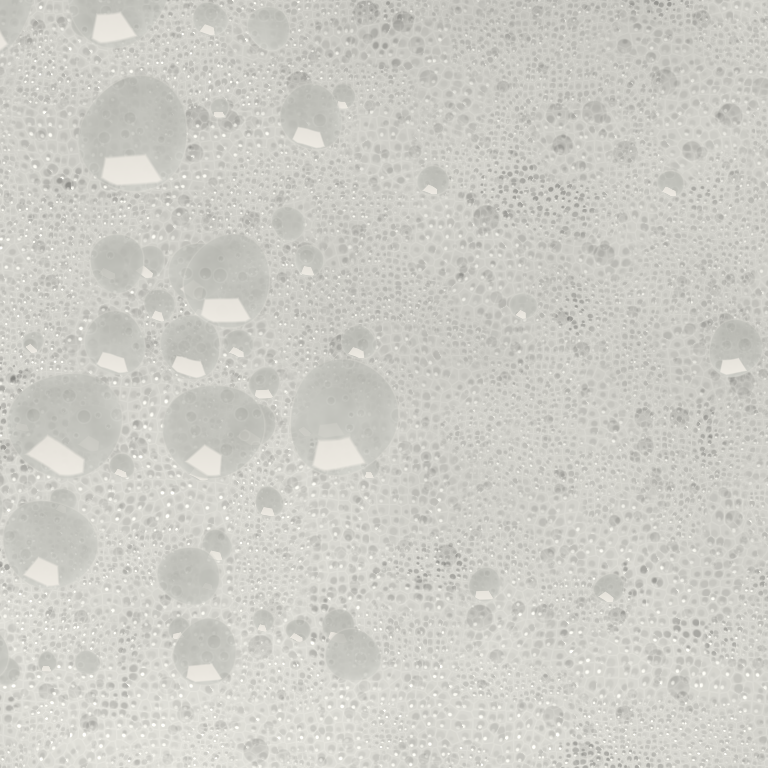
This texture is drawn by a three.js fragment shader. Its source:

```glsl
// Pale soap foam: cellular froth sprinkled with small dark bubbles,
// then three sizes of translucent bubbles with bright window reflections.
// Scattered bubbles sit in jittered, row-shifted grid cells.
varying vec2 vUv;

const vec3 FOAM_TINT = vec3(1.0, 0.996, 0.966);
const vec3 FILM_COLOR = vec3(0.745, 0.747, 0.722);
const vec3 WINDOW_COLOR = vec3(0.93, 0.915, 0.885);
const float EDGE = 0.0016;

float hash21(vec2 p) {
  vec3 q = fract(p.xyx * 0.1031);
  q += dot(q, q.yzx + 33.33);
  return fract((q.x + q.y) * q.z);
}

vec3 hash32(vec2 p) {
  vec3 q = fract(p.xyx * vec3(0.1031, 0.1030, 0.0973));
  q += dot(q, q.yxz + 33.33);
  return fract((q.xxy + q.yzz) * q.zyx);
}

float noise(vec2 p) {
  vec2 i = floor(p), f = fract(p);
  f = f * f * (3.0 - 2.0 * f);
  float low = mix(hash21(i), hash21(i + vec2(1.0, 0.0)), f.x);
  float high = mix(hash21(i + vec2(0.0, 1.0)), hash21(i + 1.0), f.x);
  return mix(low, high, f.y);
}

float fbm(vec2 p) {
  return 0.55 * noise(p) + 0.3 * noise(p * 2.1 + 7.3) + 0.15 * noise(p * 4.3 + 19.1);
}

// Signed tone of packed tiny bubbles: dark cores, pale walls, lit lower rims
float froth(vec2 uv, float scale, float depth, float shine) {
  vec2 p = uv * scale, cell = floor(p), nearest = vec2(0.0);
  vec3 rnd = vec3(0.0);
  float best = 8.0, second = 8.0;
  for (int y = -1; y <= 1; y++) {
    for (int x = -1; x <= 1; x++) {
      vec2 id = cell + vec2(float(x), float(y));
      vec3 h = hash32(id + scale);
      vec2 offset = p - id - 0.12 - 0.76 * h.xy;
      float d = length(offset);
      if (d < best) {
        second = best;
        best = d;
        nearest = offset;
        rnd = h;
      } else {
        second = min(second, d);
      }
    }
  }
  float radius = 0.2 + 0.25 * rnd.z;
  float core = 1.0 - smoothstep(radius - 0.16, radius + 0.1, best);
  float wall = 1.0 - smoothstep(0.0, 0.25, second - best);
  float glint = 1.0 - smoothstep(0.06, 0.26, length(nearest + vec2(0.08, 0.28)));
  return 0.025 * wall - depth * core * (0.35 + rnd.x) + shine * glint * rnd.y * rnd.y;
}

// Signed tone of scattered small round bubbles
float spots(vec2 uv, float scale, float density, float depth) {
  vec2 p = uv * scale;
  p.x += hash21(vec2(floor(p.y), scale));
  vec3 h = hash32(floor(p) + scale * 3.0);
  float radius = mix(0.14, 0.42, h.z * h.z);
  vec2 q = fract(p) - mix(vec2(radius), vec2(1.0 - radius), h.xy);
  float present = step(hash21(floor(p) + 71.0), density);
  float d = length(q) - radius;
  float soft = EDGE * scale;
  float disc = 1.0 - smoothstep(-soft, soft, d);
  float rim = 1.0 - smoothstep(0.0, 1.3 * soft, abs(d));
  float glint = 1.0 - smoothstep(0.1, 0.35, length(q / radius + vec2(0.2, 0.55)));
  float shade = depth * (0.5 + 0.7 * h.x) * (0.8 + 0.4 * q.y / radius);
  return present * (disc * (0.05 * glint * h.y - shade) + 0.025 * rim);
}

// Four-sided reflection low inside a bubble of unit radius
float windowMask(vec2 q, float tilt, float size) {
  vec2 w = q - vec2(-0.12, -0.62);
  w = mat2(cos(tilt), -sin(tilt), sin(tilt), cos(tilt)) * w;
  float d = max(abs(w.x) - size + 0.4 * w.y, abs(w.y + 0.12 * w.x) - 0.25);
  return 1.0 - smoothstep(-0.035, 0.035, max(d, length(q) - 0.93));
}

// Paints one size of large translucent bubbles, mostly on the left
vec3 paintBubbles(vec3 under, vec2 uv, float scale, float density, float minRadius) {
  vec2 p = uv * scale;
  float shift = hash21(vec2(floor(p.y), scale + 5.0));
  p.x += shift;
  vec2 id = floor(p);
  vec3 h = hash32(id + scale * 9.0), k = hash32(id + scale * 17.0 + 4.0);
  float radius = mix(minRadius, 0.44, h.z);
  vec2 center = mix(vec2(radius + 0.04), vec2(0.96 - radius), h.xy);
  vec2 place = (id + center - vec2(shift, 0.0)) / scale;
  float crowd = mix(0.07, 1.0, 1.0 - smoothstep(0.42, 0.56, place.x));
  crowd *= smoothstep(0.08, 0.15, place.y) * (1.0 - 0.6 * smoothstep(0.65, 0.8, place.y));
  float present = step(k.x, density * crowd);

  vec2 q = (fract(p) - center) / radius;
  float angle = atan(q.y, q.x);
  q /= 1.0 + 0.05 * sin(2.0 * angle + 6.28 * k.y) + 0.03 * sin(3.0 * angle + 6.28 * k.z);
  float soft = EDGE * scale / radius;
  float d = length(q) - 1.0;
  float inside = 1.0 - smoothstep(-soft, soft, d);
  float rim = (1.0 - smoothstep(0.0, 1.5 * soft, abs(d))) * (0.35 + 0.65 * noise(q * 2.0 + id));

  vec3 film = FILM_COLOR + 0.09 * (fbm(uv * 26.0) - 0.5) - 0.025 * q.y;
  film += spots(uv + 0.37, 44.0, 0.6, 0.04) + 0.035 * smoothstep(0.7, 1.0, length(q));
  film = mix(film, under, 0.22);
  float reflection = windowMask(q, mix(-0.65, 0.3, k.y), mix(0.3, 0.52, k.z));
  film = mix(film, WINDOW_COLOR - 0.05 * (q.y + 0.6), 0.9 * reflection * step(0.2, h.x));
  return mix(under, mix(film, WINDOW_COLOR, 0.4 * rim), present * max(inside, 0.5 * rim));
}

void main() {
  vec2 uv = vUv;
  float left = 1.0 - smoothstep(0.2, 0.65, uv.x);
  float low = 1.0 - smoothstep(0.0, 0.5, uv.y);
  float light = 0.803 + 0.045 * low + 0.02 * left + 0.07 * (fbm(uv * 5.0) - 0.5);

  // Froth of varying grain, with occasional deep clusters
  vec2 bent = uv + 0.012 * vec2(noise(uv * 14.0), noise(uv * 14.0 + 40.0));
  float cluster = smoothstep(0.75, 0.9, noise(uv * 12.0 + 3.0));
  float depth = 0.065 + 0.09 * cluster;
  float shine = 0.14 + 0.1 * max(left, low);
  float grain = mix(froth(bent, 112.0, depth, shine), froth(bent, 74.0, depth, shine),
                    smoothstep(0.45, 0.65, noise(uv * 18.0)));
  light += grain + spots(uv, 48.0, 0.4, 0.07) + spots(uv, 23.0, 0.28, 0.075);
  vec3 color = light * FOAM_TINT;

  color = paintBubbles(color, uv, 19.0, 0.25, 0.25);
  color = paintBubbles(color, uv, 10.0, 0.42, 0.26);
  color = paintBubbles(color, uv, 5.5, 0.6, 0.32);
  gl_FragColor = vec4(clamp(color, 0.0, 1.0), 1.0);
}
```
